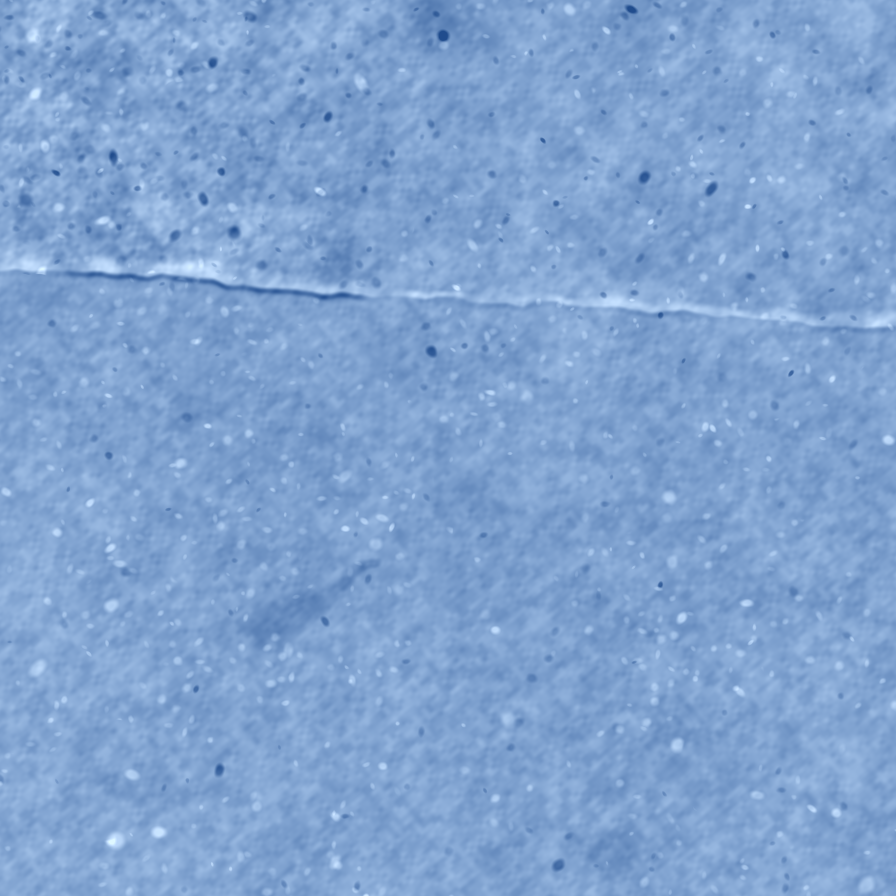
Give the GLSL for this texture, as a WebGL 2 fragment shader.

```glsl
#version 300 es
precision highp float;

#define BASE_COLOR vec3(0.515, 0.65, 0.826)
#define TONE_STEP vec3(0.15, 0.135, 0.105)
#define GRAIN_SCALE 75.0
#define GRAIN_CONTRAST 0.85
#define MOTTLE_CONTRAST 0.6
#define PIT_DEPTH 2.3
#define FLECK_GLOW 1.7
#define STAIN_DEPTH 0.75
#define SEAM_LEFT 0.702
#define SEAM_RIGHT 0.637

uniform vec2 u_resolution;
out vec4 fragColor;

float hash(vec2 p) {
  return fract(sin(dot(p, vec2(127.1, 311.7))) * 43758.55);
}

float noise(vec2 p) {
  vec2 cell = floor(p);
  vec2 f = fract(p);
  f = f * f * (3.0 - 2.0 * f);
  float low = mix(hash(cell), hash(cell + vec2(1.0, 0.0)), f.x);
  float high = mix(hash(cell + vec2(0.0, 1.0)), hash(cell + 1.0), f.x);
  return mix(low, high, f.y);
}

float fbm(vec2 p) {
  float sum = 0.0;
  float weight = 0.5;
  for (int i = 0; i < 4; i++) {
    sum += weight * noise(p);
    p = mat2(1.6, 1.2, -1.2, 1.6) * p + 7.3;
    weight *= 0.5;
  }
  return sum / 0.9375;
}

mat2 rotation(float angle) {
  float c = cos(angle);
  float s = sin(angle);
  return mat2(c, s, -s, c);
}

// Scattered oval spots: one candidate per cell, kept with the given density
float spots(vec2 uv, float cells, float density, float radius, float softness, float seed) {
  vec2 p = uv * cells;
  vec2 home = floor(p);
  float cover = 0.0;
  for (int y = -1; y <= 1; y++) {
    for (int x = -1; x <= 1; x++) {
      vec2 cell = home + vec2(x, y);
      vec2 key = cell + seed;
      vec2 center = cell + vec2(hash(key + 3.1), hash(key + 8.7));
      vec2 d = rotation(6.283 * hash(key + 15.3)) * (p - center);
      d *= vec2(1.0, 1.0 + 0.9 * hash(key + 21.9));
      d += 0.25 * radius * (vec2(noise(p * 4.0 + seed), noise(p * 4.0 - seed)) - 0.5);
      float size = radius * mix(0.5, 1.2, hash(key + 27.5));
      float shape = 1.0 - smoothstep(size * (1.0 - softness), size * (1.0 + softness), length(d));
      float kept = 1.0 - smoothstep(density * 0.9, density, hash(key));
      cover = max(cover, shape * kept * mix(0.45, 1.0, hash(key + 33.3)));
    }
  }
  return cover;
}

float segmentDistance(vec2 p, vec2 a, vec2 b) {
  vec2 ab = b - a;
  return length(p - a - ab * clamp(dot(p - a, ab) / dot(ab, ab), 0.0, 1.0));
}

float seamHeight(float x) {
  float wobble = 0.010 * (noise(vec2(x * 11.0, 4.0)) - 0.5);
  wobble += 0.006 * (noise(vec2(x * 55.0, 9.0)) - 0.5);
  return mix(SEAM_LEFT, SEAM_RIGHT, x) + wobble;
}

void main() {
  vec2 uv = gl_FragCoord.xy / u_resolution;
  float rise = uv.y - seamHeight(uv.x);
  float above = smoothstep(-0.01, 0.02, rise);
  float rough = above * (1.0 - smoothstep(0.1, 0.65, uv.x));
  float patches = smoothstep(0.35, 0.7, fbm(uv * 7.0 + 31.0));

  // Cloudy ground and slightly slanted grain
  vec2 slanted = rotation(-0.7) * uv * vec2(1.0, 1.0);
  slanted.y *= 1.3;
  float tone = -0.08 + MOTTLE_CONTRAST * (fbm(uv * 4.5 + 2.0) - 0.5);
  tone += MOTTLE_CONTRAST * (noise(uv * 24.0 + 5.0) - 0.5) * (0.7 + 0.6 * above);
  float grain = noise(slanted * GRAIN_SCALE) - 0.5;
  grain += 0.75 * (noise(slanted * GRAIN_SCALE * 2.1 + 17.0) - 0.5);
  tone += GRAIN_CONTRAST * grain * (0.85 + 0.5 * rough);

  // Soft stains and one dark smear
  tone -= STAIN_DEPTH * spots(uv, 7.0, 0.14, 0.24, 0.85, 71.0);
  vec2 warped = uv + 0.03 * (vec2(fbm(uv * 25.0), fbm(uv * 25.0 + 40.0)) - 0.5);
  float smear = segmentDistance(warped, vec2(0.30, 0.30), vec2(0.42, 0.37));
  float smearWidth = mix(0.034, 0.010, smoothstep(0.30, 0.42, uv.x));
  tone -= STAIN_DEPTH * (1.0 - smoothstep(0.2 * smearWidth, smearWidth, smear));

  // Pale flecks, from fine dust to a few large chips
  tone += 0.6 * FLECK_GLOW * spots(uv, 62.0, 0.05 + 0.22 * patches, 0.27, 0.6, 11.0);
  tone += FLECK_GLOW * spots(uv, 38.0, 0.02 + 0.06 * patches + 0.07 * rough, 0.25, 0.5, 23.0);
  tone += 1.2 * FLECK_GLOW * spots(uv, 15.0, 0.045, 0.14, 0.45, 37.0);

  // Dark pits, crowded on the rough upper left
  tone -= 0.5 * PIT_DEPTH * spots(uv, 58.0, 0.04 + 0.05 * above + 0.16 * rough, 0.27, 0.6, 43.0);
  tone -= PIT_DEPTH * spots(uv, 32.0, 0.018 + 0.02 * above + 0.08 * rough, 0.21, 0.5, 59.0);

  // Pale ridge above the seam and the shadow line under it
  float ridgeWidth = mix(0.030, 0.012, smoothstep(0.0, 0.5, uv.x));
  ridgeWidth += 0.014 * smoothstep(0.88, 0.95, uv.x);
  ridgeWidth *= 0.6 + 0.8 * noise(uv * vec2(30.0, 10.0));
  float ridge = smoothstep(-0.003, 0.002, rise) * (1.0 - smoothstep(0.25 * ridgeWidth, ridgeWidth, rise));
  tone += ridge * (0.3 + 1.3 * noise(uv * vec2(45.0, 80.0)));
  float depth = (rise + 0.004) / 0.0035;
  float shadow = exp(-depth * depth) * (1.0 - 0.75 * smoothstep(0.5, 0.85, uv.x));
  tone -= 1.7 * shadow * smoothstep(0.1, 0.7, noise(vec2(uv.x * 16.0, 2.0)));

  vec3 color = BASE_COLOR + TONE_STEP * clamp(tone, -2.6, 2.4);
  fragColor = vec4(clamp(color, 0.0, 1.0), 1.0);
}
```
